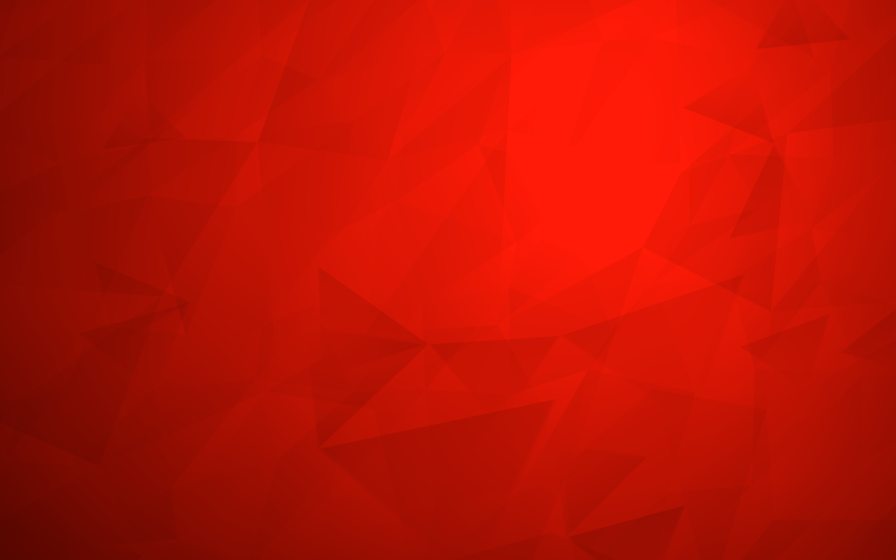
This background is drawn by a WebGL 2 fragment shader. Its source:

```glsl
#version 300 es
precision highp float;

uniform vec2 u_resolution;
out vec4 outColor;

const vec2 CANVAS = vec2(1.6, 1.0);
const vec2 GLOW_CENTER = vec2(1.08, 0.70);

vec2 hash2(vec2 p) {
    vec3 q = fract(p.xyx * vec3(0.1031, 0.1030, 0.0973));
    q += dot(q, q.yzx + 33.33);
    return fract((q.xx + q.yz) * q.zy);
}

// Signed distance to a line, positive on the right of a -> b
float rightOf(vec2 p, vec2 a, vec2 b) {
    vec2 d = normalize(b - a);
    return dot(p - a, vec2(d.y, -d.x));
}

float triangleCover(vec2 p, vec2 a, vec2 b, vec2 c, float aa) {
    float inside = min(min(rightOf(p, b, a), rightOf(p, c, b)), rightOf(p, a, c));
    return smoothstep(-aa, aa, inside);
}

vec2 meshPoint(vec2 id, float seed) {
    return id + 0.68 * (hash2(id + seed) - 0.5);
}

// Each facet has its own level and a linear slope
float facetTone(vec2 p, vec2 center, float seed) {
    vec2 level = hash2(center * 17.0 + seed);
    vec2 slope = hash2(center * 29.0 + seed + 5.0) - 0.5;
    return level.x - 0.5 + 1.1 * dot(p - center, slope);
}

// Irregular triangle mesh made from a jittered grid
float facetMesh(vec2 p, float seed, float aa) {
    vec2 cell = floor(p);
    float tone = 0.0;
    float total = 0.0001;
    for (int j = -1; j <= 1; j++) {
        for (int i = -1; i <= 1; i++) {
            vec2 id = cell + vec2(i, j);
            vec2 a = meshPoint(id, seed);
            vec2 b = meshPoint(id + vec2(1.0, 0.0), seed);
            vec2 c = meshPoint(id + vec2(1.0, 1.0), seed);
            vec2 d = meshPoint(id + vec2(0.0, 1.0), seed);
            float lower = triangleCover(p, a, b, c, aa);
            float upper = triangleCover(p, a, c, d, aa);
            tone += lower * facetTone(p, (a + b + c) / 3.0, seed);
            tone += upper * facetTone(p, (a + c + d) / 3.0, seed);
            total += lower + upper;
        }
    }
    return tone / total;
}

// Fold that darkens a tapering facet on the right of its segment
float fold(vec2 p, vec4 segment, float depth, float aa) {
    vec2 span = segment.zw - segment.xy;
    float len = length(span);
    float along = dot(p - segment.xy, span) / (len * len);
    float side = rightOf(p, segment.xy, segment.zw);
    float fade = clamp(1.0 - side / (0.6 * len), 0.0, 1.0);
    float taper = min(along, 1.0 - along) - 0.45 * (1.0 - fade);
    return depth * fade * smoothstep(-aa, aa, side) * smoothstep(-0.01, 0.03, taper);
}

// Wide off-centre glow, falling off faster to the right and below
float glow(vec2 p) {
    vec2 d = p - GLOW_CENTER;
    d.x *= d.x > 0.0 ? 1.4 : 1.0;
    d.y *= d.y < 0.0 ? 1.2 : 1.0;
    return 1.02 - 0.46 * pow(length(d), 1.3);
}

float mainFolds(vec2 p, float aa) {
    float dark = 0.0;
    // Long ridge under the glow
    dark += fold(p, vec4(0.567, 0.525, 0.765, 0.385), 0.09, aa);
    dark += fold(p, vec4(0.765, 0.385, 1.000, 0.400), 0.08, aa);
    dark += fold(p, vec4(1.000, 0.400, 1.330, 0.510), 0.07, aa);
    dark += fold(p, vec4(1.320, 0.380, 1.483, 0.440), 0.08, aa);
    // Lower facets
    dark += fold(p, vec4(0.765, 0.385, 0.567, 0.198), 0.09, aa);
    dark += fold(p, vec4(0.567, 0.198, 0.996, 0.288), 0.10, aa);
    dark += fold(p, vec4(1.010, 0.040, 1.225, 0.098), 0.12, aa);
    dark += fold(p, vec4(1.156, 0.185, 1.010, 0.040), 0.07, aa);
    // Right side
    dark += fold(p, vec4(1.383, 0.744, 1.219, 0.808), 0.09, aa);
    dark += fold(p, vec4(1.302, 0.573, 1.383, 0.744), 0.08, aa);
    dark += fold(p, vec4(1.520, 0.930, 1.348, 0.912), 0.09, aa);
    dark += fold(p, vec4(1.500, 0.370, 1.600, 0.448), 0.08, aa);
    // Left side
    dark += fold(p, vec4(0.167, 0.533, 0.340, 0.460), 0.07, aa);
    dark += fold(p, vec4(0.138, 0.404, 0.340, 0.460), 0.07, aa);
    dark += fold(p, vec4(0.333, 0.754, 0.183, 0.733), 0.07, aa);
    return dark;
}

void main() {
    vec2 p = gl_FragCoord.xy / u_resolution * CANVAS;
    float aa = 0.8 / u_resolution.y;

    float red = glow(p);
    float relief = 0.075 * facetMesh(p / 0.24, 3.0, aa / 0.24);
    relief += 0.045 * facetMesh(p / 0.15 + 7.0, 11.0, aa / 0.15);
    red = clamp(red * (1.0 + relief - mainFolds(p, aa)), 0.0, 1.0);

    // Brighter reds lean slightly toward orange
    outColor = vec4(red, 0.105 * pow(red, 1.3), 0.027 * red * red * red, 1.0);
}
```
